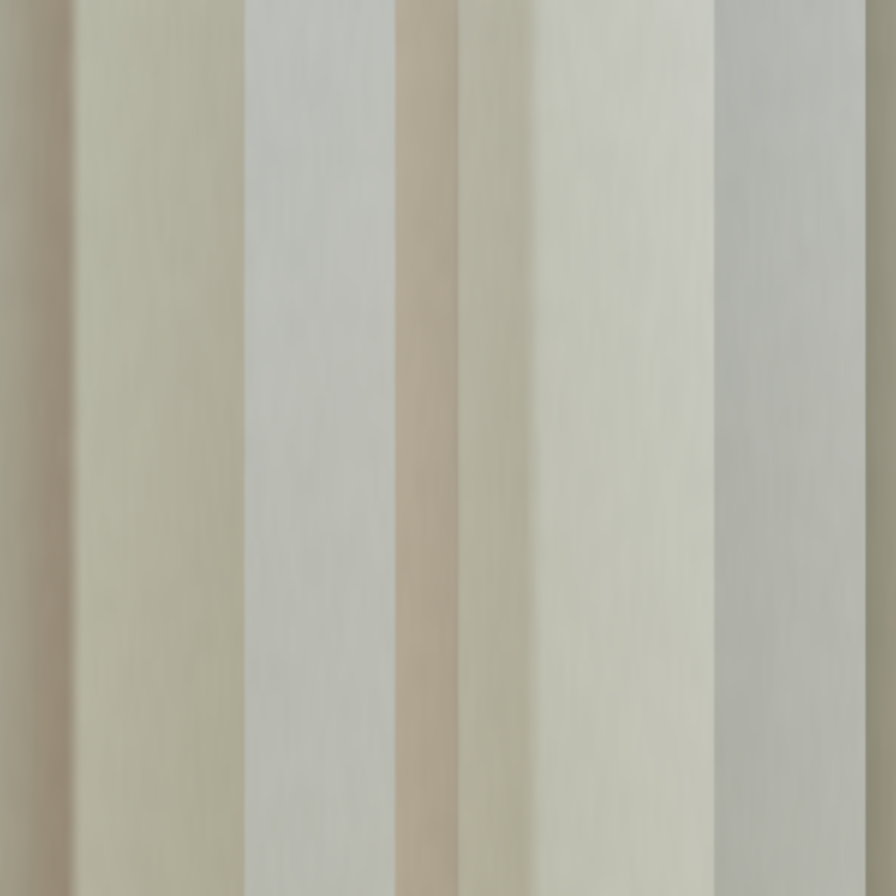
Write a Shadertoy shader that draws this texture.

```glsl
const int PANELS = 9;

// Left edge of each panel, closed by the right side of the canvas
const float EDGE[10] = float[10](0.0, 0.042, 0.083, 0.273, 0.441, 0.511, 0.595, 0.797, 0.966, 1.0);

// Half width of the blend at each left edge
const float SOFTNESS[9] = float[9](0.001, 0.016, 0.011, 0.003, 0.003, 0.0025, 0.014, 0.0025, 0.002);

// Colours at the left and right side of each panel
const vec3 LEFT_COLOR[9] = vec3[9](
    vec3(0.640, 0.625, 0.560), vec3(0.605, 0.565, 0.495), vec3(0.715, 0.715, 0.650),
    vec3(0.725, 0.735, 0.712), vec3(0.700, 0.662, 0.592), vec3(0.710, 0.700, 0.637),
    vec3(0.750, 0.755, 0.710), vec3(0.685, 0.695, 0.670), vec3(0.555, 0.545, 0.480));
const vec3 RIGHT_COLOR[9] = vec3[9](
    vec3(0.610, 0.580, 0.510), vec3(0.590, 0.545, 0.475), vec3(0.682, 0.672, 0.602),
    vec3(0.735, 0.742, 0.718), vec3(0.672, 0.635, 0.565), vec3(0.688, 0.678, 0.610),
    vec3(0.775, 0.782, 0.746), vec3(0.720, 0.728, 0.705), vec3(0.605, 0.590, 0.525));

const vec3 TOP_TINT = vec3(1.010, 1.012, 1.015);
const vec3 BOTTOM_TINT = vec3(0.988, 0.982, 0.960);

const float CREASE_X = 0.511;
const float CREASE_WIDTH = 0.004;
const float CREASE_DEPTH = 0.025;

const vec2 FIBRE_SCALE = vec2(150.0, 24.0);
const vec2 MOTTLE_SCALE = vec2(40.0, 28.0);
const float FIBRE_STRENGTH = 0.010;
const float MOTTLE_STRENGTH = 0.008;

float hash(vec2 p) {
    vec3 q = fract(p.xyx * 0.1031);
    q += dot(q, q.yzx + 33.33);
    return fract((q.x + q.y) * q.z);
}

float valueNoise(vec2 p) {
    vec2 cell = floor(p);
    vec2 f = fract(p);
    f = f * f * (3.0 - 2.0 * f);
    float low = mix(hash(cell), hash(cell + vec2(1.0, 0.0)), f.x);
    float high = mix(hash(cell + vec2(0.0, 1.0)), hash(cell + vec2(1.0)), f.x);
    return mix(low, high, f.y);
}

// Layer the panels from left to right, each with its own gradient
vec3 stripes(float x, float pixel) {
    vec3 color = LEFT_COLOR[0];
    for (int i = 0; i < PANELS; i++) {
        float across = clamp((x - EDGE[i]) / (EDGE[i + 1] - EDGE[i]), 0.0, 1.0);
        vec3 panel = mix(LEFT_COLOR[i], RIGHT_COLOR[i], across);
        float blend = max(SOFTNESS[i], pixel);
        color = mix(color, panel, smoothstep(-blend, blend, x - EDGE[i]));
    }
    return color;
}

void mainImage(out vec4 fragColor, in vec2 fragCoord) {
    vec2 uv = fragCoord / iResolution.xy;
    vec3 color = stripes(uv.x, 1.0 / iResolution.x);

    // Thin shaded fold beside the tan stripe
    float fold = (uv.x - CREASE_X) / CREASE_WIDTH;
    color *= 1.0 - CREASE_DEPTH * exp(-fold * fold);

    // Warmer, dimmer light towards the bottom
    color *= mix(BOTTOM_TINT, TOP_TINT, uv.y);

    // Faint upright fibres and mottling
    color += FIBRE_STRENGTH * (valueNoise(uv * FIBRE_SCALE) - 0.5);
    color += MOTTLE_STRENGTH * (valueNoise(uv * MOTTLE_SCALE + 17.0) - 0.5);

    fragColor = vec4(color, 1.0);
}
```
